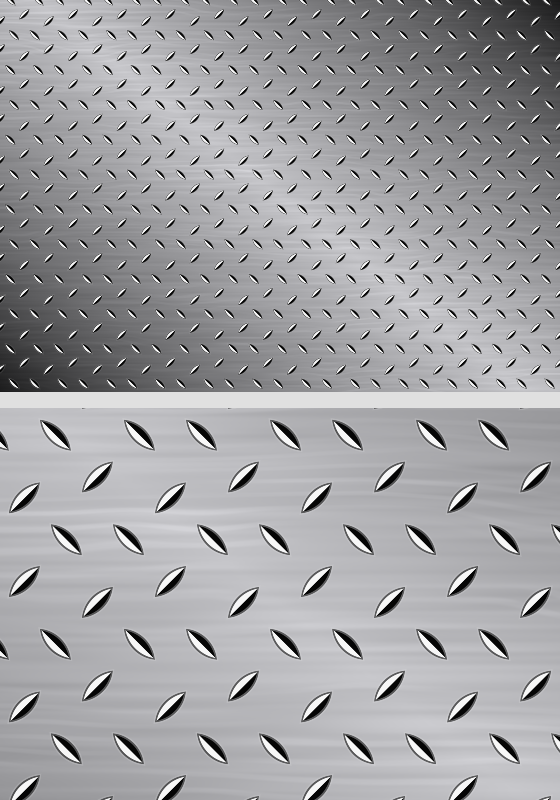
Top, the full canvas; bottom, a detail of the centre.
Give the GLSL for this texture, as a Shadertoy shader.

```glsl
float hash(vec2 p) {
    vec3 q = fract(vec3(p.xyx) * 0.1031);
    q += dot(q, q.yzx + 33.33);
    return fract((q.x + q.y) * q.z);
}

float noise(vec2 p) {
    vec2 i = floor(p), f = fract(p);
    f = f * f * (3.0 - 2.0 * f);
    return mix(mix(hash(i), hash(i + vec2(1, 0)), f.x),
               mix(hash(i + vec2(0, 1)), hash(i + vec2(1, 1)), f.x), f.y);
}

// Pointed lens lying along x, with its tips at +-size.x
float lens(vec2 p, vec2 size) {
    float radius = dot(size, size) / (2.0 * size.y);
    return length(abs(p) + vec2(0, radius - size.y)) - radius;
}

float cover(float d, float pixel) {
    return 1.0 - smoothstep(-0.5 * pixel, 0.5 * pixel, d);
}

// Raised tread: pale rim, grey outline, white flank and black flank
vec3 tread(vec3 color, vec2 offset, float pixel) {
    vec2 q = vec2(offset.x + offset.y, offset.y - offset.x) * 0.7071;
    float body = lens(q, vec2(0.0185, 0.0066));
    float face = lens(q, vec2(0.0165, 0.0050));
    color = mix(color, color * 0.75 + 0.24, 0.6 * cover(body - 0.0012, pixel));
    color = mix(color, color * 0.35 + 0.08, cover(body, pixel));
    float lit = smoothstep(-0.5 * pixel, 0.5 * pixel, q.y + 0.0002);
    return mix(color, mix(vec3(0.02), vec3(0.97), lit), cover(face, pixel));
}

// Light diagonal band falling off to two dark corners, with brushed grain
vec3 brushedSteel(vec2 uv) {
    float fall = abs(dot(uv - 0.5, vec2(1.05, 0.92)));
    float shade = 0.77 - 0.53 * fall - 0.16 * pow(fall, 4.0);

    float streak = noise(uv * vec2(5, 260)) + noise(uv * vec2(14, 130) + 40.0) - 1.0;
    float warp = noise(uv * vec2(7, 9)) * 2.4 + noise(uv * vec2(22, 30) + 9.0) * 0.5;
    float grain = abs(fract(uv.y * 62.0 + warp) - 0.5);
    float vein = 1.0 - smoothstep(0.06, 0.24, grain);
    vein *= smoothstep(0.25, 0.7, noise(uv * vec2(9, 40) + 70.0));

    shade += 0.035 * streak * (0.4 + shade) + 0.045 * vein * shade;
    return shade * vec3(0.995, 0.995, 1.015);
}

void mainImage(out vec4 fragColor, in vec2 fragCoord) {
    vec2 uv = fragCoord / iResolution.xy;
    float pixel = 1.0 / iResolution.y;
    vec3 color = brushedSteel(uv);

    // Grid of 23 columns; rows count downward from the top edge
    vec2 grid = vec2(uv.x * 23.0, (1.0 - uv.y) * 11.25 - 0.01);
    vec2 cell = vec2(iResolution.x / iResolution.y / 23.0, 1.0 / 11.25);

    // Falling treads, drawn together into pairs
    vec2 id = vec2(floor(grid.x), round(grid.y));
    float side = mod(id.x + id.y, 2.0) * 2.0 - 1.0;
    vec2 offset = grid - id - vec2(0.5 + 0.075 * side, 0.0);
    color = tread(color, offset * cell, pixel);

    // Rising treads, staggered up and down
    id = vec2(round(grid.x), floor(grid.y));
    side = mod(id.x + id.y, 2.0) * 2.0 - 1.0;
    offset = grid - id - vec2(0.0, 0.5 - 0.1 * side);
    color = tread(color, offset * cell * vec2(1, -1), pixel);

    fragColor = vec4(clamp(color, 0.0, 1.0), 1.0);
}
```
